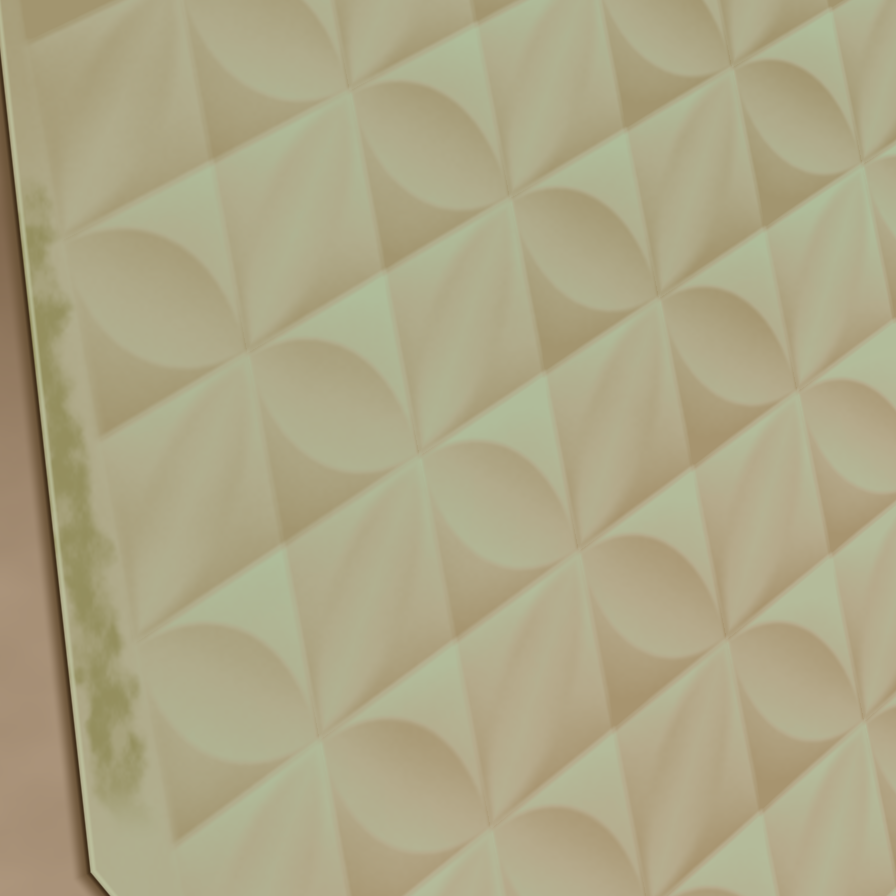
This pattern is drawn by a WebGL 1 fragment shader. Its source:

```glsl
precision highp float;
// Pale embossed panel of four-petal flowers in perspective, with a stained left border.

uniform vec2 u_resolution;

float hash(vec2 p) {
  return fract(sin(dot(p, vec2(127.1, 311.7))) * 43758.5);
}

float noise(vec2 p) {
  vec2 i = floor(p), f = fract(p);
  f = f * f * (3.0 - 2.0 * f);
  return mix(mix(hash(i), hash(i + vec2(1, 0)), f.x),
             mix(hash(i + vec2(0, 1)), hash(i + vec2(1, 1)), f.x), f.y);
}

float fbm(vec2 p) {
  float sum = 0.0, amp = 0.5;
  for (int k = 0; k < 4; k++) {
    sum += amp * noise(p);
    p = p * 2.03 + 7.1;
    amp *= 0.5;
  }
  return sum;
}

// Solves the perspective projection for grid coordinates: x runs up-right, y runs down.
vec2 panelGrid(vec2 q) {
  vec2 across = vec2(0.1799, -0.0794) - 0.0477 * q;
  vec2 down = vec2(0.0401, 0.2205) + 0.00557 * q;
  vec2 r = q - vec2(0.0677, 0.2695);
  float det = across.x * down.y - across.y * down.x;
  return vec2(r.x * down.y - r.y * down.x, across.x * r.y - across.y * r.x) / det;
}

// Relief shading of one cell, from -1 (shade) to 1 (light).
float reliefTone(vec2 g, float blur) {
  vec2 cell = floor(g), f = fract(g);
  bool even = mod(cell.x + cell.y, 2.0) < 0.5;

  // Sloping facets, neutral at the creases
  vec2 near = exp(-4.0 * f), far = exp(-4.0 * (1.0 - f));
  vec2 crease = smoothstep(0.0, 0.025 + blur, f) * smoothstep(0.0, 0.025 + blur, 1.0 - f);
  float facet = crease.y * (near.y - 1.1 * far.y) + crease.x * (0.5 * far.x - 0.6 * near.x);

  // Petal where two quarter discs overlap, along alternating diagonals
  vec2 p = even ? f : vec2(1.0 - f.x, f.y);
  float inside = 0.985 - max(distance(p, vec2(1, 0)), distance(p, vec2(0, 1)));
  float side = (p.x - p.y) / 0.414;
  float scoop = even
    ? 0.4 - 0.45 * smoothstep(-1.0, 0.0, side) - 0.75 * smoothstep(-0.3, 1.0, side)
    : 0.25 - 0.6 * abs(side);
  float edge = (even ? 0.018 : 0.06) + blur;
  float tone = mix(facet, scoop, smoothstep(-edge, edge, inside));
  return tone + 0.25 * (hash(cell + 3.0) - 0.5) * crease.x * crease.y;
}

void main() {
  vec2 q = gl_FragCoord.xy / u_resolution;
  q.y = 1.0 - q.y;
  float px = 1.0 / min(u_resolution.x, u_resolution.y);
  vec2 g = panelGrid(q);

  // Embossed field, stronger toward the right, with uneven light
  float field = smoothstep(-0.04, 0.08, g.x);
  float tone = field * reliefTone(g, 4.0 * px) * mix(0.65, 1.1, q.x);
  tone += 0.9 * (fbm(q * 4.0) - 0.42) + 0.08 * (noise(q * 190.0) - 0.5);
  tone -= 0.5 * (1.0 - smoothstep(0.0, 0.35, q.x + q.y));
  vec3 color = mix(vec3(0.69, 0.67, 0.545), vec3(0.685, 0.74, 0.605), clamp(tone, 0.0, 1.0));
  color = mix(color, vec3(0.635, 0.585, 0.435), clamp(-tone, 0.0, 1.0));
  color += vec3(0.02, -0.005, 0.0) * smoothstep(0.3, 1.0, q.x * q.y * 2.0);

  // Mottled olive stain down the border
  float wobble = 0.22 * (fbm(q * 26.0) - 0.47);
  float strip = smoothstep(-0.38, -0.28, g.x + wobble) * (1.0 - smoothstep(-0.13, -0.02, g.x + wobble));
  strip *= smoothstep(0.19, 0.22, q.y) * (1.0 - smoothstep(0.84, 0.94, q.y));
  float mottle = smoothstep(0.2, 0.65, fbm(q * vec2(45.0, 28.0)));
  color = mix(color, vec3(0.56, 0.54, 0.34), strip * (0.25 + 0.6 * mottle));

  // Panel outline with a clipped lower corner
  float rim = q.x - 0.11 * q.y + 0.006;
  rim = min(rim, 0.77 * (q.x - 0.104) - 0.64 * (q.y - 0.977));
  float glint = 1.0 - smoothstep(0.0, 0.003 + px, abs(rim - 0.004));
  color = mix(color, vec3(0.75, 0.77, 0.63), 0.7 * glint);

  // Wall behind, darkened by the panel's shadow
  vec3 wall = mix(vec3(0.52, 0.42, 0.32), vec3(0.66, 0.57, 0.47), smoothstep(0.2, 0.7, q.y));
  wall += 0.06 * (fbm(q * vec2(9.0, 12.0)) - 0.5);
  wall = mix(wall, vec3(0.42, 0.33, 0.22), smoothstep(-0.022, -0.003, rim));
  wall = mix(wall, vec3(0.25, 0.18, 0.10), smoothstep(-0.006, -0.001, rim));
  color = mix(wall, color, smoothstep(-px, px, rim));

  gl_FragColor = vec4(color, 1.0);
}
```
